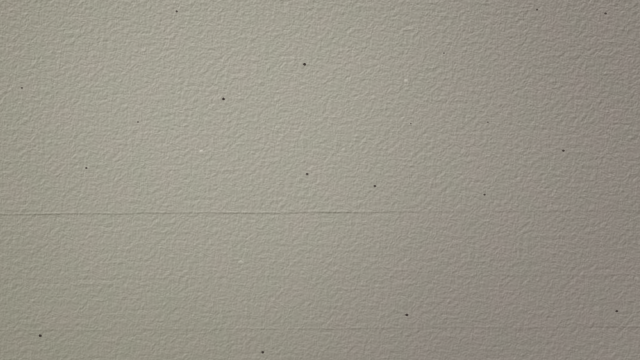
Reproduce this texture procedurally as a WebGL 1 fragment shader.

```glsl
precision highp float;
// Painted plaster wall under soft uneven light: a noise height field is
// shaded by its slope, crossed by thin horizontal paint ridges and
// sprinkled with small dark pits and a few pale raised chips.

uniform vec2 u_resolution;

#define GRAIN_FREQ 82.0      // bumps per canvas height
#define RELIEF 0.088         // contrast of the bumps
#define STREAK 0.012         // contrast of the roller streaks
#define RIDGE_WIDTH 0.0028
#define SPECK_CELL 0.20      // spacing of the dark pits
#define SPECK_SHARE 0.42     // share of cells holding a pit
#define CHIP_CELL 0.31
#define CHIP_SHARE 0.22
#define BRIGHT vec3(0.651, 0.639, 0.588)
#define OLIVE vec3(0.560, 0.549, 0.493)
#define MAUVE vec3(0.541, 0.515, 0.483)
#define PIT vec3(0.17, 0.14, 0.13)

vec2 hash2(vec2 p) {
  vec3 q = fract(p.xyx * vec3(0.1031, 0.1030, 0.0973));
  q += dot(q, q.yzx + 33.33);
  return fract((q.xx + q.yz) * q.zy);
}

float cornerSlope(vec2 cell, vec2 offset) {
  return dot(hash2(cell) * 2.0 - 1.0, offset);
}

// Gradient noise, roughly -0.6 to 0.6
float noise(vec2 p) {
  vec2 i = floor(p), f = fract(p);
  vec2 w = f * f * f * (f * (f * 6.0 - 15.0) + 10.0);
  vec2 e = vec2(1.0, 0.0);
  return mix(
    mix(cornerSlope(i, f), cornerSlope(i + e.xy, f - e.xy), w.x),
    mix(cornerSlope(i + e.yx, f - e.yx), cornerSlope(i + 1.0, f - 1.0), w.x),
    w.y);
}

// Bumpy paint skin, slightly wider than tall
float paintHeight(vec2 p) {
  vec2 q = p * GRAIN_FREQ * vec2(0.92, 1.0);
  q += 0.5 * vec2(noise(q * 0.4 + 17.0), noise(q * 0.4 + 53.0));
  return noise(q + 40.0) + 0.64 * noise(q * 2.1 + 90.0)
       + 0.25 * noise(q * 0.45 + 7.0);
}

// Thin raised line: lit on its upper side, shaded below
float ridge(vec2 p, float level, float seed) {
  float y = p.y - level - 0.006 * p.x - 0.004 * noise(vec2(p.x * 9.0, seed));
  float d = y / RIDGE_WIDTH;
  float strength = 0.7 + 0.9 * noise(vec2(p.x * 7.0, seed + 5.5));
  float lit = d - 1.6;
  return strength * (0.45 * exp(-lit * lit) - exp(-d * d));
}

// Scattered blobs: x = coverage, y = vertical side from -1 to 1
vec2 blobs(vec2 p, float cellSize, float share, float radius, float seed) {
  vec2 cell = floor(p / cellSize);
  vec2 pick = hash2(cell + seed);
  vec2 centre = (cell + 0.08 + 0.84 * hash2(cell + seed + 31.0)) * cellSize;
  float r = radius * mix(0.4, 1.0, pick.y);
  vec2 d = p - centre;
  float edge = length(d * vec2(0.85, 1.0)) - r + 0.3 * r * noise(d / r + pick * 20.0);
  float soft = max(0.0014, 0.8 / u_resolution.y);
  float cover = step(pick.x, share) * (1.0 - smoothstep(-soft, soft, edge));
  return vec2(cover * mix(0.6, 1.0, pick.y), clamp(d.y / r, -1.0, 1.0));
}

void main() {
  vec2 uv = gl_FragCoord.xy / u_resolution;
  vec2 p = gl_FragCoord.xy / u_resolution.y;

  // Broad light pool, brightest left of centre and above the middle
  vec2 q = uv - vec2(0.33, 0.70);
  q /= vec2(q.x > 0.0 ? 0.72 : 0.58, 0.95);
  float falloff = smoothstep(0.08, 1.06, length(q) + 0.05 * noise(p * 3.0));
  vec3 shadow = mix(OLIVE, MAUVE, smoothstep(0.2, 0.75, uv.x));
  vec3 color = mix(BRIGHT, shadow, falloff);

  // Faint blotches of warmer and greener paint
  color += vec3(0.012, -0.004, 0.006) * noise(p * 14.0 + 3.0);

  // Surface relief, rougher towards the top
  vec2 toLight = vec2(-0.0022, 0.0034);
  float slope = paintHeight(p) - paintHeight(p + toLight);
  float light = slope * RELIEF * mix(0.85, 1.15, uv.y);

  // Roller streaks, mostly in the lower half
  float streakZone = 1.0 - smoothstep(0.25, 0.75, uv.y);
  light += STREAK * streakZone * noise(p * vec2(5.0, 105.0));

  // Paint ridges: a clear one that fades rightwards and two faint ones
  float fade = 1.0 - 0.75 * smoothstep(0.45, 0.75, uv.x);
  light += 0.095 * fade * ridge(p, 0.404, 2.3);
  light += 0.035 * ridge(p, 0.081, 8.7);
  light += 0.014 * ridge(p, 0.225, 14.1);
  color += light;

  // Pale chips with a shaded lower side, then dark pits
  vec2 chip = blobs(p, CHIP_CELL, CHIP_SHARE, 0.0065, 71.0);
  color += chip.x * (0.03 + 0.09 * chip.y);
  vec2 pit = blobs(p, SPECK_CELL, SPECK_SHARE, 0.0036, 12.0);
  color = mix(color, PIT, 0.9 * pit.x);

  gl_FragColor = vec4(color, 1.0);
}
```
